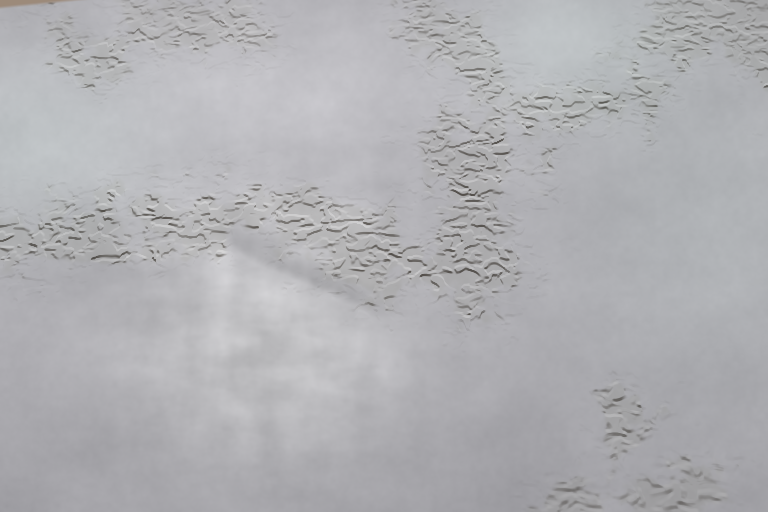
This texture is drawn by a Shadertoy shader. Its source:

```glsl
// Smooth grey plaster wall with bands of rough, chipped skim coat.
// Soft light pools form the base; the chips are a thresholded noise height
// field shaded from above, losing focus towards the top and bottom.

#define CHIP_FREQ vec2(54.0, 92.0)
#define CHIP_TILT 0.12
#define LEDGE_DEPTH 0.0052
#define SHADOW_GAIN 0.27
#define LIGHT_GAIN 0.07
#define RAGGEDNESS 0.24
#define FOCUS_HEIGHT 0.55
#define BASE_TONE 0.667
#define MOTTLE 0.065
#define GRAIN 0.022

const int PATCHES = 11;

// Rough patches as capsules: start point, end point
const vec4 SPINE[PATCHES] = vec4[PATCHES](
    vec4(0.00, 0.53, 0.28, 0.58), vec4(0.28, 0.58, 0.48, 0.60),
    vec4(0.48, 0.59, 0.74, 0.53), vec4(0.72, 0.51, 0.95, 0.46),
    vec4(0.90, 0.53, 0.95, 0.70), vec4(0.86, 0.74, 1.24, 0.82),
    vec4(0.86, 0.97, 0.95, 0.85), vec4(1.36, 0.97, 1.48, 0.92),
    vec4(0.16, 0.91, 0.46, 0.96), vec4(1.23, 0.20, 1.20, 0.06),
    vec4(1.10, 0.02, 1.34, 0.03));
const float RADIUS[PATCHES] = float[PATCHES](
    0.044, 0.050, 0.052, 0.070, 0.090, 0.036, 0.055, 0.085, 0.050, 0.036, 0.054);

float hash(vec2 cell) {
    vec3 q = fract(vec3(cell.xyx) * 0.1031);
    q += dot(q, q.yzx + 33.33);
    return fract((q.x + q.y) * q.z);
}

float noise(vec2 p) {
    vec2 i = floor(p), f = fract(p);
    f = f * f * (3.0 - 2.0 * f);
    return mix(mix(hash(i), hash(i + vec2(1, 0)), f.x),
               mix(hash(i + vec2(0, 1)), hash(i + vec2(1, 1)), f.x), f.y);
}

float fbm(vec2 p) {
    float sum = 0.0, amp = 0.57;
    for (int i = 0; i < 3; i++) {
        sum += amp * noise(p);
        p = mat2(0.8, 0.6, -0.6, 0.8) * p * 2.03 + 17.3;
        amp *= 0.5;
    }
    return sum;
}

float segment(vec2 p, vec2 a, vec2 b) {
    vec2 ab = b - a;
    return length(p - a - ab * clamp(dot(p - a, ab) / dot(ab, ab), 0.0, 1.0));
}

float patchDistance(vec2 p) {
    float d = 1e3;
    for (int i = 0; i < PATCHES; i++)
        d = min(d, segment(p, SPINE[i].xy, SPINE[i].zw) - RADIUS[i]);
    return d;
}

// Soft elliptical pool of light
float pool(vec2 p, vec2 centre, vec2 size) {
    vec2 q = (p - centre) / size;
    return exp(-dot(q, q));
}

// Flat-topped chips, wider than tall, on a coarse and a fine octave
float chipHeight(vec2 p, float softness) {
    float c = cos(CHIP_TILT), s = sin(CHIP_TILT);
    vec2 q = mat2(c, -s, s, c) * p * CHIP_FREQ;
    q += 1.2 * (vec2(noise(q * 0.6 + 40.0), noise(q * 0.6 + 71.0)) - 0.5);
    vec2 fine = mat2(0.9, 0.44, -0.44, 0.9) * q * 1.9 + 9.0;
    float n = 0.62 * noise(q) + 0.38 * noise(fine);
    return smoothstep(0.5 - softness, 0.5 + softness, n);
}

void mainImage(out vec4 fragColor, in vec2 fragCoord) {
    vec2 p = fragCoord / iResolution.y;
    p.x *= 1.5 * iResolution.y / iResolution.x;
    float blur = smoothstep(0.15, 0.58, abs(p.y - FOCUS_HEIGHT));

    // Broad light across the smooth wall
    float glare = pool(p, vec2(0.52, 0.33), vec2(0.27, 0.23));
    float upper = pool(p, vec2(0.55, 0.79), vec2(0.40, 0.22));
    float cool = pool(p, vec2(0.05, 0.72), vec2(0.26, 0.18))
               + pool(p, vec2(1.12, 0.92), vec2(0.20, 0.14));
    float right = pool(p, vec2(1.40, 0.60), vec2(0.30, 0.35));
    float tone = BASE_TONE + 0.098 * glare + 0.095 * upper + 0.078 * cool + 0.030 * right;
    tone -= 0.036 * smoothstep(0.42, 0.0, p.y);

    // Cloudy trowel marks, streaky inside the lower glare
    tone += MOTTLE * (fbm(p * vec2(5.0, 7.0)) - 0.5);
    float streaks = fbm(p * vec2(21.0, 8.0) + 5.0) + fbm(p * vec2(13.0, 30.0) + 2.0) - 1.0;
    tone += (0.014 + 0.10 * glare + 0.02 * upper) * streaks;
    tone += GRAIN * (fbm(p * 80.0) - 0.5);

    // Diagonal trowel crease: soft shadow above, bright lip below
    vec2 dir = normalize(vec2(0.33, -0.16));
    vec2 local = p - vec2(0.42, 0.545);
    float along = dot(local, dir);
    float across = dot(local, vec2(-dir.y, dir.x)) + 0.024 * (fbm(p * 16.0) - 0.5);
    float span = smoothstep(-0.04, 0.12, along) * smoothstep(0.40, 0.27, along);
    tone -= 0.085 * span * smoothstep(-0.016, 0.006, across) * smoothstep(0.055, 0.005, across);
    tone += 0.055 * pool(vec2(along, across), vec2(0.07, -0.055), vec2(0.14, 0.035));

    vec3 tint = mix(vec3(0.001, -0.002, 0.017), vec3(-0.012, 0.005, 0.015),
                    min(cool + 0.7 * right, 1.0));
    tint = mix(tint, vec3(0.002, 0.002, 0.006), 0.7 * glare);
    vec3 color = tone + tint;

    // Rough cover with ragged, crumbling borders
    float ragged = 0.5 * (fbm(p * 10.0) - 0.5) + 0.6 * (fbm(p * 30.0 + 3.0) - 0.5);
    float edge = patchDistance(p) + RAGGEDNESS * ragged;
    float cover = smoothstep(0.016, -0.024, edge);
    float scuff = 0.16 * smoothstep(0.07, 0.0, edge);

    // Ledge shading: shadow below each chip, faint light on top
    vec2 chipPos = p * mix(0.82, 1.12, p.y);
    float softness = mix(0.075, 0.17, blur);
    float reach = LEDGE_DEPTH * mix(1.0, 1.2, blur);
    float relief = chipHeight(chipPos + vec2(0.25, 1.0) * reach, softness)
                 - chipHeight(chipPos, softness);
    float strength = max(cover, scuff) * mix(1.0, 0.55, blur);
    strength *= 0.55 + 0.9 * noise(p * 34.0);
    color -= cover * vec3(0.020, 0.020, 0.032);
    color -= strength * SHADOW_GAIN * max(relief, 0.0) * vec3(0.96, 1.0, 1.06);
    color += strength * LIGHT_GAIN * max(-relief, 0.0);

    // Tan strip beyond the wall in the top left corner
    float strip = smoothstep(-0.004, 0.004, p.y - 0.985 - 0.10 * p.x);
    color = mix(color, vec3(0.61, 0.54, 0.48), strip);

    fragColor = vec4(clamp(color, 0.0, 1.0), 1.0);
}
```
